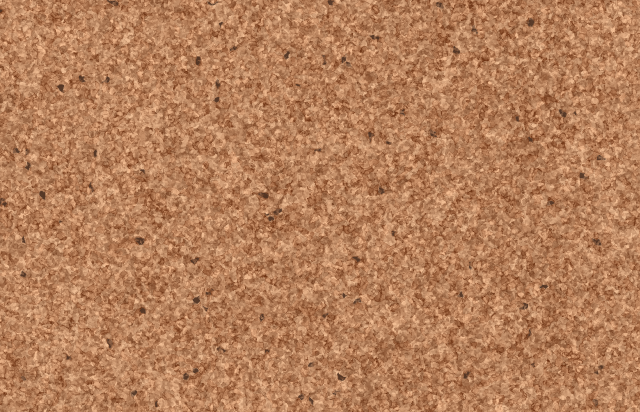
Reproduce this texture procedurally as a WebGL 2 fragment shader.

```glsl
#version 300 es
precision highp float;
// Pressed cork board: small angular flakes, dark crevices and scattered bark specks.

uniform vec2 u_resolution;
out vec4 fragColor;

vec3 hash3(vec2 p) {
    vec3 q = fract(p.xyx * vec3(0.1031, 0.1030, 0.0973));
    q += dot(q, q.yxz + 33.33);
    return fract((q.xxy + q.yzz) * q.zyx);
}

float valueNoise(vec2 p) {
    vec2 cell = floor(p), f = fract(p);
    f = f * f * (3.0 - 2.0 * f);
    float low = mix(hash3(cell).x, hash3(cell + vec2(1, 0)).x, f.x);
    float high = mix(hash3(cell + vec2(0, 1)).x, hash3(cell + vec2(1, 1)).x, f.x);
    return mix(low, high, f.y);
}

// Voronoi flakes, each stretched along its own direction.
// Returns three random values of the flake and its distance to the border.
vec4 flakes(vec2 p) {
    vec2 cell = floor(p), nearestCell = cell;
    float nearest = 9.0, second = 9.0;
    for (int y = -1; y <= 1; y++) {
        for (int x = -1; x <= 1; x++) {
            vec2 id = cell + vec2(x, y);
            vec3 h = hash3(id);
            vec2 d = p - id - 0.05 - 0.9 * h.xy;
            float angle = 6.2832 * h.z;
            vec2 along = vec2(cos(angle), sin(angle));
            vec2 q = abs(vec2(dot(d, along) * 0.7, dot(d, vec2(-along.y, along.x)) * 1.4));
            float dist = mix(length(q), max(q.x, q.y), 0.5);
            if (dist < nearest) {
                second = nearest;
                nearest = dist;
                nearestCell = id;
            } else {
                second = min(second, dist);
            }
        }
    }
    return vec4(hash3(nearestCell + 271.0), second - nearest);
}

vec3 cork(vec2 p) {
    // Ragged outlines
    vec2 q = p + 0.006 * (vec2(valueNoise(p * 150.0), valueNoise(p * 150.0 + 57.0)) - 0.5);

    vec4 grain = flakes(q * 64.0 + 11.0);
    vec4 chip = flakes(q * 108.0 + 203.0);
    vec4 crumb = flakes(p * 180.0 + 419.0);

    // Tone steps from dark brown (0) to pale tan (5)
    float tone = 3.15;
    tone += 1.5 * (grain.x - 0.5) + 2.7 * (chip.x - 0.5) + 2.5 * (crumb.x - 0.5);
    tone += 0.4 * (valueNoise(p * 4.0) - 0.5) + 0.3 * (valueNoise(p * 13.0 + 31.0) - 0.5);

    // Crevices beside some grains and chips
    tone -= 1.9 * step(0.6, grain.y) * (1.0 - smoothstep(0.0, 0.22, grain.w));
    tone -= 1.5 * step(0.65, chip.y) * (1.0 - smoothstep(0.0, 0.3, chip.w));

    // Pale flakes
    tone += 1.3 * step(0.96, chip.z) * smoothstep(0.0, 0.2, chip.w);

    tone = clamp(tone, -1.2, 6.0);
    vec3 color = vec3(0.515, 0.297, 0.167) + tone * vec3(0.072, 0.074, 0.068);
    color += (grain.y - 0.5) * vec3(0.02, -0.01, -0.02);

    // Bark specks, broken up by the crumbs
    float speck = step(0.988, grain.z) * smoothstep(0.05, 0.3, grain.w);
    speck *= 0.5 + 0.4 * step(0.35, crumb.y);
    return mix(color, vec3(0.30, 0.19, 0.13), speck);
}

void main() {
    // Four samples per pixel smooth the flake edges
    vec3 sum = vec3(0.0);
    for (int i = 0; i < 4; i++) {
        vec2 offset = vec2(i % 2, i / 2) * 0.5 - 0.25;
        sum += cork((gl_FragCoord.xy + offset) / u_resolution.y);
    }
    fragColor = vec4(sum / 4.0, 1.0);
}
```
